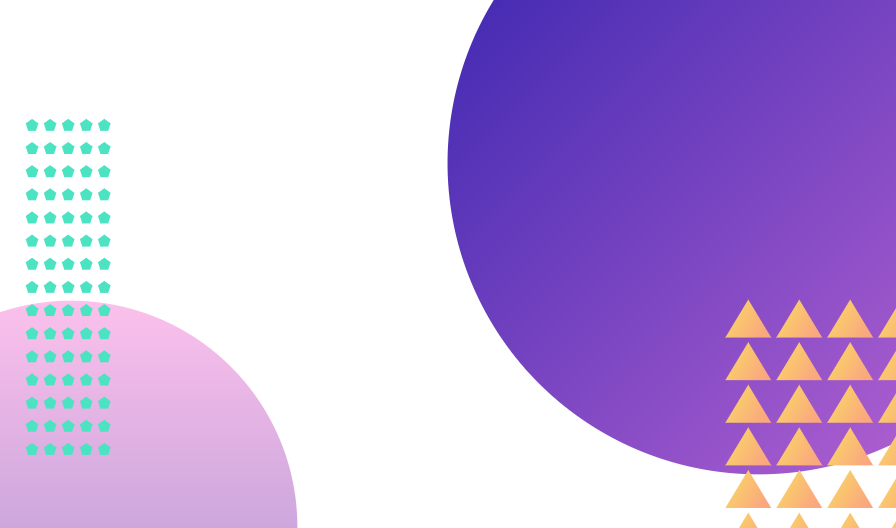
This background is drawn by a Shadertoy shader. Its source:

```glsl
// Flat geometric backdrop: a large violet disc and a pink disc on white,
// with a grid of mint pentagons and a grid of orange triangles on top.
// Shapes are distance functions in units of the canvas height.

// Offset from the nearest point of a grid limited to cells lo..hi.
vec2 gridOffset(vec2 p, vec2 origin, vec2 spacing, vec2 lo, vec2 hi) {
    vec2 cell = clamp(floor((p - origin) / spacing + 0.5), lo, hi);
    return p - origin - cell * spacing;
}

// Regular pentagon with one corner pointing up.
float pentagon(vec2 p, float apothem) {
    float d = -1.0;
    for (int i = 0; i < 5; i++) {
        float angle = radians(72.0 * float(i) - 90.0);
        d = max(d, dot(p, vec2(cos(angle), sin(angle))));
    }
    return d - apothem;
}

// Isosceles triangle centred at half its height.
float triangle(vec2 p, vec2 halfSize) {
    vec2 sideNormal = normalize(vec2(2.0 * halfSize.y, halfSize.x));
    float side = dot(vec2(abs(p.x), p.y - halfSize.y), sideNormal);
    return max(side, -p.y - halfSize.y);
}

// Antialiased fill, one pixel wide at the edge.
float coverage(float d) {
    return clamp(0.5 - d * iResolution.y, 0.0, 1.0);
}

void mainImage(out vec4 fragColor, in vec2 fragCoord) {
    vec2 p = fragCoord / iResolution.y;
    vec3 color = vec3(1.0);

    // Violet disc, shaded diagonally from upper left to lower right
    vec2 v = p - vec2(1.437, 0.691);
    float diagonal = clamp(0.5 + (v.x - v.y) / 2.36, 0.0, 1.0);
    vec3 violet = mix(vec3(0.19, 0.13, 0.68), vec3(0.76, 0.41, 0.835), diagonal);
    color = mix(color, violet, coverage(length(v) - 0.5894));

    // Pink disc, fading to lilac at the bottom
    vec3 pink = mix(vec3(0.805, 0.655, 0.865), vec3(0.985, 0.755, 0.925),
                    clamp(p.y / 0.43, 0.0, 1.0));
    color = mix(color, pink, coverage(length(p - vec2(0.1347, 0.002)) - 0.4285));

    // Mint pentagons, 5 columns by 15 rows
    vec2 m = gridOffset(p, vec2(0.0607, 0.1486), vec2(0.0342, 0.04384),
                        vec2(0.0), vec2(4.0, 14.0));
    color = mix(color, vec3(0.30, 0.89, 0.765), coverage(pentagon(m, 0.0102)));

    // Orange triangles, running off the lower right corner
    vec2 t = gridOffset(p, vec2(1.4172, 0.3967), vec2(0.0965, 0.0807),
                        vec2(0.0, -5.0), vec2(4.0, 0.0));
    float warmth = smoothstep(-0.045, 0.065, t.x - 0.6 * t.y);
    vec3 orange = mix(vec3(0.98, 0.80, 0.42), vec3(0.98, 0.65, 0.50), warmth);
    color = mix(color, orange, coverage(triangle(t, vec2(0.0435, 0.036))));

    fragColor = vec4(color, 1.0);
}
```
